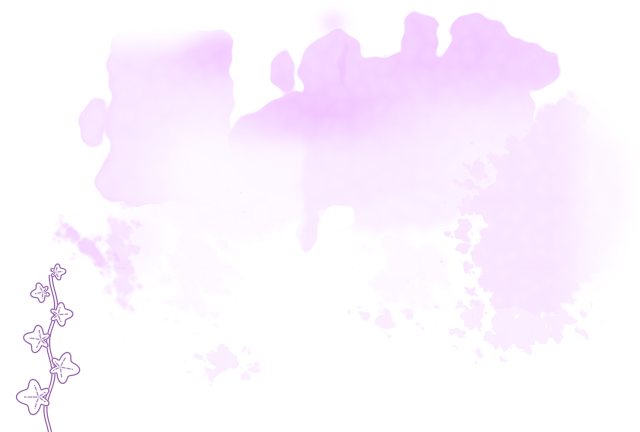
Reproduce this background procedurally as a Shadertoy shader.

```glsl
// Lilac watercolour washes on white paper, with an outlined ivy sprig at the lower left.
// Washes are blended ovals with sine-warped, cell-torn edges; soft glows vary the pigment.
// The sprig is a wavy double stem with a loop of five-lobed polar leaves.

vec2 hash2(vec2 p) {
    vec3 q = fract(p.xyx * vec3(0.1031, 0.1030, 0.0973));
    q += dot(q, q.yzx + 33.33);
    return fract((q.xx + q.yz) * q.zy);
}

// Cellular noise: distance to the nearest scattered point
float cells(vec2 p) {
    vec2 id = floor(p), f = fract(p);
    float nearest = 2.0;
    for (int y = -1; y <= 1; y++)
        for (int x = -1; x <= 1; x++) {
            vec2 g = vec2(x, y);
            nearest = min(nearest, length(g + hash2(id + g + 40.0) - f));
        }
    return nearest;
}

float oval(vec2 p, vec2 c, vec2 r) { return (length((p - c) / r) - 1.0) * min(r.x, r.y); }

float slab(vec2 p, vec2 c, vec2 r, float corner) {
    vec2 q = abs(p - c) - r + corner;
    return length(max(q, 0.0)) + min(max(q.x, q.y), 0.0) - corner;
}

float join(float a, float b) {
    float h = max(0.08 - abs(a - b), 0.0);
    return min(a, b) - h * h * 3.0;
}

float cover(float d, float soft) { return 1.0 - smoothstep(-soft, soft, d); }

float glow(vec2 p, vec2 c, vec2 r) { vec2 q = (p - c) / r; return exp(-dot(q, q)); }

float leftWash(vec2 p, vec2 w, float soft) {
    float d = slab(w, vec2(2.05, 1.40), vec2(0.74, 1.05), 0.25);
    d = join(d, oval(w, vec2(1.13, 1.47), vec2(0.16, 0.30)));
    d = join(d, oval(w, vec2(1.34, 2.16), vec2(0.17, 0.28)));
    float ink = 0.48 + 0.45 * glow(p, vec2(2.62, 0.68), vec2(0.55, 0.28));
    ink -= 0.42 * glow(p, vec2(2.5, 2.1), vec2(0.8, 0.75));
    ink += 0.15 * exp(-abs(d) * 30.0) * (1.0 - smoothstep(1.5, 2.3, p.x));
    ink *= smoothstep(0.3, 0.8, p.y + 0.25 * smoothstep(2.0, 2.7, p.x));
    return ink * cover(d, soft);
}

float middleWash(vec2 p, vec2 w, float soft) {
    float d = oval(w, vec2(4.30, 1.78), vec2(1.57, 0.75));
    d = join(d, oval(w, vec2(5.50, 1.55), vec2(0.95, 0.95)));
    d = join(d, slab(w, vec2(4.90, 1.10), vec2(0.90, 0.43), 0.1));
    d = join(d, oval(w, vec2(4.00, 0.87), vec2(0.39, 0.50)));
    d = join(d, oval(w, vec2(3.41, 0.88), vec2(0.15, 0.24)));
    d = join(d, oval(w, vec2(5.08, 0.57), vec2(0.27, 0.43)));
    d = join(d, oval(w, vec2(5.75, 0.60), vec2(0.40, 0.44)));
    d = join(d, oval(w, vec2(6.20, 0.80), vec2(0.55, 0.30)));
    d = join(d, oval(w, vec2(3.70, 2.74), vec2(0.13, 0.27)));
    d = max(d, -oval(w, vec2(5.31, 0.46), vec2(0.08, 0.21)));
    float ink = 0.36 + 0.62 * glow(p, vec2(3.85, 1.36), vec2(1.0, 0.34));
    ink += 0.38 * (1.0 - smoothstep(0.8, 1.5, p.y));
    ink += 0.22 * glow(p, vec2(5.45, 0.55), vec2(1.0, 0.5));
    ink += 0.2 * cover(oval(w, vec2(4.13, 0.78), vec2(0.045, 0.27)), 0.02);
    ink -= 0.22 * smoothstep(1.4, 1.9, p.y) * (1.0 - smoothstep(3.58, 3.70, w.x));
    ink -= 0.12 * smoothstep(4.8, 5.8, p.x) * smoothstep(1.2, 2.0, p.y);
    ink = min(ink, 1.04) * cover(d, soft + 0.22 * smoothstep(4.0, 4.7, p.x) * smoothstep(1.7, 2.2, p.y));
    // Pale run-off below, around an unpainted hollow
    float pool = 0.28 * cover(oval(w, vec2(4.7, 2.25), vec2(1.2, 0.52)), 0.13);
    float hollow = cover(oval(w, vec2(4.04, 2.63), vec2(0.21, 0.15)), soft);
    return max(ink, pool) * (1.0 - hollow);
}

float rightWash(vec2 p, vec2 w, float tear, float soft) {
    float ragged = tear * (0.25 + 1.2 * (1.0 - smoothstep(5.6, 6.3, p.x)));
    float d = join(oval(w, vec2(6.4, 2.72), vec2(0.83, 1.08)), oval(w, vec2(6.76, 1.75), vec2(0.4, 0.57)));
    float ink = 0.45 * (1.0 - 0.6 * smoothstep(6.6, 7.2, p.x)) * cover(d + ragged, soft + 0.03);
    ink = max(ink, 0.32 * cover(oval(w, vec2(6.2, 3.88), vec2(0.62, 0.29)) + tear, soft));
    return max(ink, 0.16 * cover(oval(w, vec2(6.82, 2.35), vec2(0.72, 1.05)), 0.2));
}

float sprig(vec2 p, float px) {
    float lo = 0.004 - 0.5 * px, hi = 0.004 + px;
    float bend = 0.61 + 0.04 * cos(7.85 * (p.y - 4.5)) - 0.04 * (p.y - 4.3);
    float stem = abs(abs(p.x - bend) - 0.018);
    float ink = (1.0 - smoothstep(lo, hi, stem)) * step(3.3, p.y);
    for (int i = 0; i < 6; i++) {
        float n = float(i), side = i % 2 == 0 ? -1.0 : 1.0;
        float size = 0.21 - 0.023 * n;
        vec2 q = p - vec2(0.6 + side * (0.2 - 0.02 * n), 4.77 - 0.375 * n + 0.015 * n * n);
        q.x = q.x * side + 0.3 * size;
        float a = atan(q.y, q.x) - 0.2 * sin(n * 2.0), r = length(q);
        float rim = size * (0.76 + 0.2 * cos(5.0 * a) + 0.3 * cos(a));
        float slope = size * (sin(5.0 * a) + 0.3 * sin(a)) / rim;
        float d = (r - rim) / sqrt(1.0 + slope * slope);
        float fold = mod(a + 0.6283, 1.2566) - 0.6283;
        float vein = (1.0 - smoothstep(lo, hi, r * abs(sin(fold)))) * step(r, rim * 0.68);
        vein *= 0.45 + 0.55 * step(0.35, fract(r * 16.0));
        ink = mix(ink, vein * 0.8, cover(d, px));
        ink = max(ink, 1.0 - smoothstep(lo, hi, abs(d)));
    }
    return ink;
}

void mainImage(out vec4 fragColor, in vec2 fragCoord) {
    // The canvas is 5.19 units tall, with y pointing down
    float px = 5.19 / iResolution.y, soft = max(px, 0.012);
    vec2 p = vec2(fragCoord.x, iResolution.y - fragCoord.y) * px;
    vec2 w = p + 0.025 * sin(p.yx * 9.0 + vec2(0.5, 2.0)) + 0.014 * sin(p.yx * 23.0 + p * 7.0);
    float tear = 0.5 * (cells(mat2(0.8, -0.6, 0.6, 0.8) * p * vec2(4.0, 6.0)) - 0.42) + 0.2 * (cells(p * 13.0) - 0.45);

    float ink = max(leftWash(p, w, soft), middleWash(p, w, soft));
    ink = max(ink, rightWash(p, w, tear, soft));
    ink = max(ink, 0.12 * cover(oval(w, vec2(2.7, 2.2), vec2(1.1, 0.68)) + 0.3 * tear, 0.08));
    ink = max(ink, 0.45 * glow(p, vec2(4.0, 0.28), vec2(0.15, 0.14)));

    // Broken patches and streaks along the lower edge
    vec2 tilt = mat2(0.8, -0.6, 0.6, 0.8) * (w - vec2(1.08, 2.98));
    ink = max(ink, 0.75 * cover(oval(tilt, vec2(0.0), vec2(0.34, 0.12)) + 0.4 * tear, 0.06));
    ink = max(ink, 0.5 * cover(oval(w, vec2(1.47, 3.08), vec2(0.17, 0.52)) + 0.5 * tear, 0.07));
    ink = max(ink, 0.22 * glow(p, vec2(1.65, 2.9), vec2(0.3, 0.35)));
    ink = max(ink, 0.12 * cover(oval(w, vec2(2.35, 3.2), vec2(0.35, 0.55)) + tear, 0.1));
    ink = max(ink, 0.12 * cover(oval(w, vec2(4.9, 3.2), vec2(0.45, 0.45)) + tear, 0.1));
    ink = max(ink, 0.3 * cover(oval(w, vec2(4.65, 3.84), vec2(0.25, 0.10)) + 0.5 * tear, 0.03));
    ink = max(ink, 0.3 * cover(oval(w, vec2(2.72, 4.36), vec2(0.24, 0.14)) + 0.7 * tear, 0.03));

    // Pigment granulation and stray drops
    ink *= 0.9 + 0.2 * cells(w * 5.0);
    for (int i = 0; i < 10; i++) {
        vec2 h = hash2(vec2(i, 7));
        ink = max(ink, 0.3 * cover(length(p - vec2(1.2 + 5.8 * h.x, 0.3 + 3.6 * h.y)) - 0.018, soft));
    }

    vec3 colour = 1.0 - ink * vec3(0.05, 0.21, 0.0);
    colour = mix(colour, vec3(0.46, 0.2, 0.58), 0.8 * sprig(p, px));
    fragColor = vec4(colour, 1.0);
}
```
